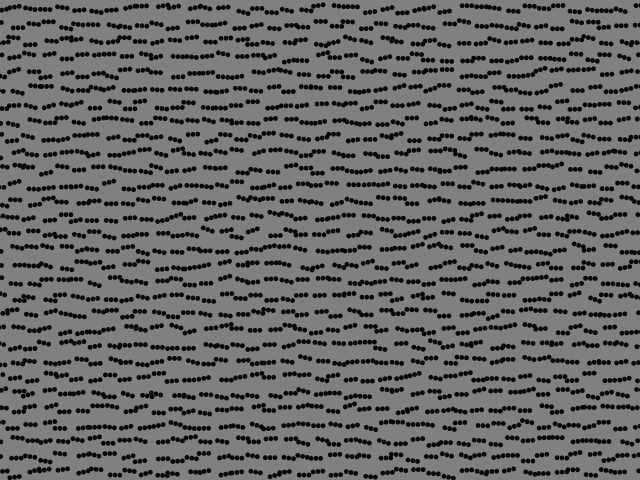
Write a Shadertoy shader that draws this pattern.

```glsl
#define ROWS 30.0
#define LATTICE_ORIGIN vec2(-0.02, 0.42)
#define DOT_RADIUS 0.15
#define DOT_SPACING 0.30
#define JITTER vec2(0.25, 0.25)
#define MAX_TILT 0.36
#define GROUND_COLOR vec3(0.50)
#define DOT_COLOR vec3(0.03)

// Integer hash: four uniform values in 0..1 per lattice point
vec4 hash4(vec2 id) {
    ivec2 cell = ivec2(id) + 1024;
    uvec4 v = uvec4(cell.x, cell.y, cell.x + 37 * cell.y, 71);
    v = v * 1664525u + 1013904223u;
    v += v.yzxy * v.wxyz;
    v ^= v >> 16u;
    v += v.yzxy * v.wxyz;
    v ^= v >> 16u;
    return vec4(v & 0xffffu) / 65535.0;
}

// Distance to a short horizontal row of three dots
float tripletDistance(vec2 p) {
    float index = clamp(floor(p.x / DOT_SPACING + 0.5), -1.0, 1.0);
    p.x -= index * DOT_SPACING;
    return length(p) - DOT_RADIUS;
}

// Nearest triplet, each one shifted and tilted at random
float patternDistance(vec2 p) {
    vec2 nearest = floor(p + 0.5);
    float dist = 1e3;
    for (int j = -1; j <= 1; j++) {
        for (int i = -1; i <= 1; i++) {
            vec2 id = nearest + vec2(i, j);
            vec4 rnd = hash4(id);
            vec2 local = p - id - (2.0 * rnd.xy - 1.0) * JITTER;
            float tilt = (rnd.z + rnd.w - 1.0) * MAX_TILT;
            float c = cos(tilt), s = sin(tilt);
            local = vec2(c * local.x + s * local.y, c * local.y - s * local.x);
            dist = min(dist, tripletDistance(local));
        }
    }
    return dist;
}

void mainImage(out vec4 fragColor, in vec2 fragCoord) {
    // One unit is one lattice cell
    float pixel = ROWS / iResolution.y;
    float dist = patternDistance(fragCoord * pixel - LATTICE_ORIGIN);

    // Edge coverage over one pixel
    float coverage = clamp(0.5 - dist / pixel, 0.0, 1.0);
    fragColor = vec4(mix(GROUND_COLOR, DOT_COLOR, coverage), 1.0);
}
```
